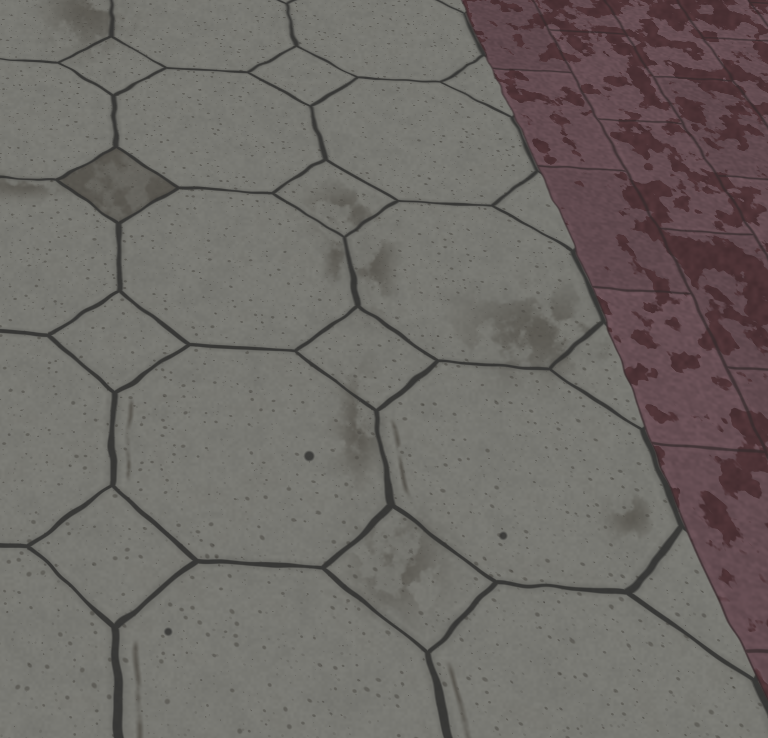
This texture is drawn by a Shadertoy shader. Its source:

```glsl
// Octagon and diamond paving in perspective, bordered by damp red brick.
const vec3 STONE = vec3(0.472, 0.472, 0.45);
const vec3 STAIN = vec3(0.345, 0.335, 0.31);
const vec3 JOINT = vec3(0.20, 0.20, 0.195);
const vec3 BRICK = vec3(0.385, 0.295, 0.315);
const vec3 DAMP = vec3(0.28, 0.18, 0.19);
const float DIAMOND = 0.284;                // half diagonal, in paving cells
const float BORDER = 2.01;                  // column where the brick begins
const vec2 BRICK_SIZE = vec2(0.415, 0.835);
const float BRICK_SHIFT = 0.16;
// Paving cell to canvas, y down, canvas height = 1
const mat3 GROUND = mat3(0.2534, 0.01253, -0.01,
                         -0.01856, 0.1317, -0.1183,
                         0.1565, 0.0881, 1.0);
// Worn patches: centre and radii
const vec4 PATCHES[9] = vec4[9](
    vec4(0.12, 0.015, 0.055, 0.05), vec4(0.467, 0.285, 0.05, 0.03),
    vec4(0.505, 0.36, 0.03, 0.06), vec4(0.73, 0.45, 0.10, 0.055),
    vec4(0.485, 0.58, 0.028, 0.07), vec4(0.455, 0.335, 0.015, 0.06),
    vec4(0.54, 0.765, 0.055, 0.06), vec4(0.855, 0.70, 0.03, 0.03),
    vec4(0.03, 0.252, 0.06, 0.016));
// Pits: centre and radius
const vec3 PITS[3] = vec3[3](vec3(0.419, 0.618, 0.0065),
    vec3(0.682, 0.726, 0.005), vec3(0.228, 0.856, 0.005));

float hash(vec2 p) {
    vec3 q = fract(p.xyx * 0.1031);
    q += dot(q, q.yzx + 33.33);
    return fract((q.x + q.y) * q.z);
}

float noise(vec2 p) {
    vec2 c = floor(p), f = fract(p);
    f = f * f * (3.0 - 2.0 * f);
    return mix(mix(hash(c), hash(c + vec2(1, 0)), f.x),
               mix(hash(c + vec2(0, 1)), hash(c + 1.0), f.x), f.y);
}

float fbm(vec2 p) {
    float sum = 0.0, gain = 0.533;
    for (int i = 0; i < 4; i++) {
        sum += gain * noise(p);
        p = mat2(1.6, 1.2, -1.2, 1.6) * p + 7.3;
        gain *= 0.5;
    }
    return sum;
}

float band(float dist, float halfWidth, float aa) {
    return 1.0 - smoothstep(halfWidth - aa, halfWidth + aa, dist);
}

// Scattered small dark flecks, one candidate per cell
float flecks(vec2 p) {
    vec2 c = floor(p);
    vec2 centre = 0.25 + 0.5 * vec2(hash(c + 3.1), hash(c + 17.7));
    float size = 0.24 * hash(c + 41.3);
    return step(0.66, hash(c)) * (1.0 - smoothstep(size * 0.4, size + 0.05, length(p - c - centre)));
}

vec3 paving(vec2 g, vec2 p, float aa) {
    vec2 cell = floor(g + 0.5), q = g - cell, a = abs(q);
    float toDiamond = (a.x + a.y - DIAMOND) * 0.707;
    float outside = smoothstep(-aa, aa, toDiamond);
    float mottle = fbm(g * 11.0 + 20.0);
    float blotch = smoothstep(0.42, 0.62, fbm(p * 38.0 + 5.0));
    vec3 color = STONE * (0.95 + 0.1 * mottle);

    // Stains, including one dark diamond
    float wear = 0.12 * smoothstep(0.55, 0.75, mottle);
    for (int i = 0; i < 9; i++) {
        vec2 d = (p - PATCHES[i].xy) / PATCHES[i].zw;
        wear = max(wear, exp(-dot(d, d)) * (0.15 + 0.75 * blotch));
    }
    float darkDiamond = (1.0 - outside) * step(length(cell - vec2(0, 1)), 0.1);
    wear = max(wear, darkDiamond * (0.6 + 0.4 * blotch));
    color = mix(color, STAIN, min(wear, 1.0));

    // Flecks, pits and the worn bevel beside upright joints
    color = mix(color, STAIN * 0.88, 0.6 * flecks(g * 24.0) + 0.25 * flecks(g * 41.0 + 9.0));
    for (int i = 0; i < 3; i++)
        color = mix(color, JOINT, 0.85 * band(length(p - PITS[i].xy), PITS[i].z, 0.002));
    float bevel = band(abs(q.x - 0.06), 0.007, 0.008) * smoothstep(0.3, 0.35, a.y);
    color = mix(color, STAIN, bevel * smoothstep(1.4, 2.5, g.y) * smoothstep(0.25, 0.6, mottle));

    // Joints with a soft dirty margin
    float straight = min(a.x * 0.75, a.y);
    float toJoint = mix(abs(toDiamond), min(abs(toDiamond), straight), outside);
    color *= 1.0 + 0.035 * band(abs(toJoint - 0.03), 0.01, 0.012);
    color *= 1.0 - 0.14 * exp(-toJoint * 45.0);
    float width = 0.0055 + 0.006 * noise(g * 9.0);
    return mix(color, JOINT, 0.92 * band(toJoint, width, aa));
}

vec3 brickwork(vec2 g, vec2 p, float aa) {
    vec2 b = vec2(g.x - BORDER, g.y + BRICK_SHIFT) / BRICK_SIZE;
    float column = floor(b.x);
    b.y += 0.5 * mod(column, 2.0);
    vec2 e = (0.5 - abs(fract(b) - 0.5)) * BRICK_SIZE;
    float tone = 0.95 + 0.1 * hash(vec2(column, floor(b.y)) + 31.0);
    vec3 color = BRICK * tone * (0.94 + 0.12 * noise(g * 60.0));

    // Damp blotches grow denser away from the paving
    float level = mix(0.62, 0.49, smoothstep(2.15, 2.65, g.x)) - 0.04 * smoothstep(0.5, 3.0, g.y);
    float damp = smoothstep(level - 0.025, level + 0.04, fbm(g * vec2(13.0, 10.0) + 60.0));
    color = mix(color, DAMP * (0.9 + 0.2 * noise(p * 130.0)), 0.88 * damp);

    float toJoint = min(e.x, e.y);
    color *= 1.0 + 0.06 * band(abs(toJoint - 0.02), 0.006, 0.01);
    return mix(color, JOINT * vec3(1.05, 0.86, 0.9), 0.75 * band(toJoint, 0.0065, aa));
}

void mainImage(out vec4 fragColor, in vec2 fragCoord) {
    vec2 p = vec2(fragCoord.x, iResolution.y - fragCoord.y) / iResolution.y;
    vec2 bowed = p - vec2(0.0054 * cos((p.y - 0.352) * 9.27), 0.0);
    vec3 h = inverse(GROUND) * vec3(bowed, 1.0);
    vec2 g = h.xy / h.z;
    float aa = 0.6 * length(fwidth(g));
    g += 0.014 * (vec2(noise(g * 13.0), noise(g * 13.0 + 50.0)) - 0.5);

    vec3 color = mix(paving(g, p, aa), brickwork(g, p, aa), smoothstep(-aa, aa, g.x - BORDER));
    color *= 0.975 + 0.05 * noise(p * 240.0);
    fragColor = vec4(color, 1.0);
}
```
